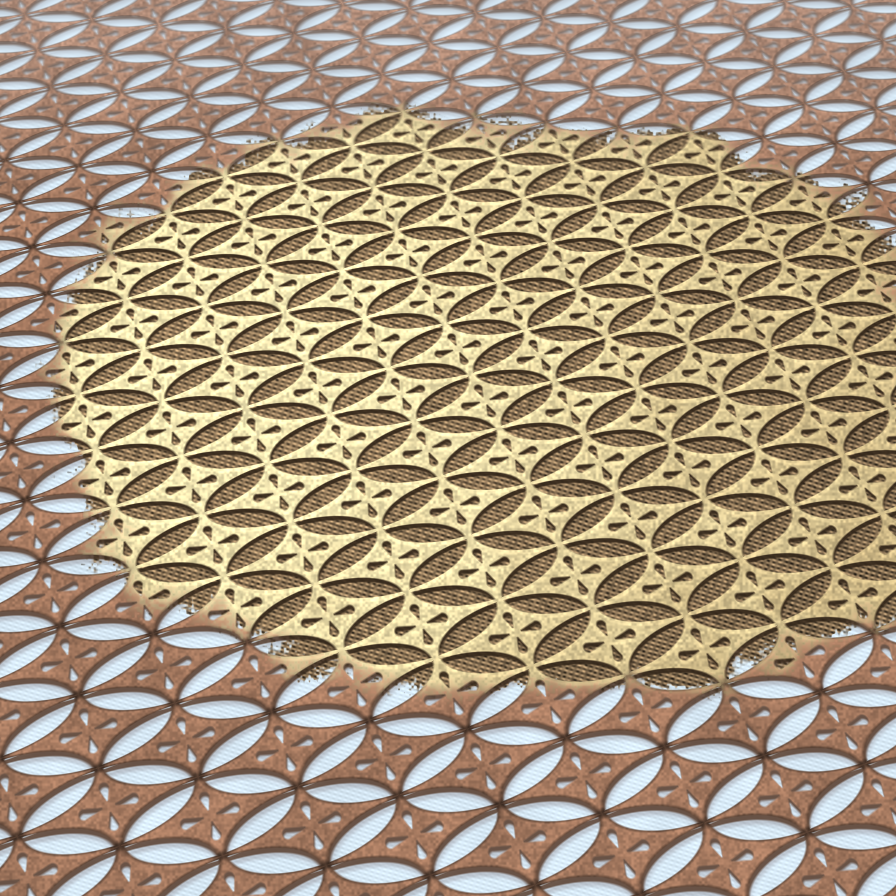
Give the GLSL for this pattern, as a WebGL 1 fragment shader.

```glsl
precision highp float;
// Cut leather lattice of petals and drops in perspective, with a gold painted patch over white cloth.
uniform vec2 u_resolution;

// Perspective lattice: origin, two steps and their foreshortening
const vec2 ORIGIN = vec2(0.492, 0.4674);
const vec2 STEP_I = vec2(0.0961, -0.0091);
const vec2 STEP_J = vec2(-0.0793, -0.0686);
const vec2 TILT = vec2(-0.0025, -0.0260);

// Gold patch and cut depth
const vec2 PATCH_CENTER = vec2(0.568, 0.545);
const vec2 PATCH_HALF = vec2(0.488, 0.320);
const float PATCH_LEAN = 0.12;
const vec2 WALL = vec2(-0.0012, 0.0046);
const float RIBBON = 0.034;
const float THREAD = 0.0052;

const vec3 GOLD_LIGHT = vec3(0.97, 0.92, 0.71);
const vec3 GOLD_DULL = vec3(0.76, 0.67, 0.48);
const vec3 GOLD_FLOOR = vec3(0.47, 0.39, 0.29);
const vec3 LEATHER = vec3(0.64, 0.47, 0.37);
const vec3 LEATHER_FAR = vec3(0.67, 0.52, 0.44);
const vec3 CLOTH = vec3(0.85, 0.92, 0.97);
const vec3 CLOTH_SHADE = vec3(0.62, 0.62, 0.65);
const vec3 DARK = vec3(0.20, 0.15, 0.10);

float hash(vec2 p) {
  return fract(sin(dot(p, vec2(127.1, 311.7))) * 43758.5453);
}

float noise(vec2 p) {
  vec2 i = floor(p), f = fract(p);
  f = f * f * (3.0 - 2.0 * f);
  return mix(mix(hash(i), hash(i + vec2(1.0, 0.0)), f.x),
             mix(hash(i + vec2(0.0, 1.0)), hash(i + 1.0), f.x), f.y);
}

float fbm(vec2 p) {
  float sum = 0.0, amp = 0.5;
  for (int k = 0; k < 4; k++) {
    sum += amp * noise(p);
    p = p * 2.03 + 7.1;
    amp *= 0.5;
  }
  return sum;
}

// Canvas point to lattice coordinates, by inverting the perspective
vec2 toLattice(vec2 p) {
  vec2 a = STEP_I - TILT.x * p, b = STEP_J - TILT.y * p, r = p - ORIGIN;
  return vec2(r.x * b.y - r.y * b.x, a.x * r.y - a.y * r.x) / (a.x * b.y - a.y * b.x);
}

// Petals: overlaps of circles centred in the cells
float petals(vec2 g) {
  vec2 q = abs(fract(g) - 0.5);
  float alongI = length(vec2(q.x, 1.0 - q.y));
  float alongJ = length(vec2(1.0 - q.x, q.y));
  return min(alongI, alongJ) - 0.7071 + RIBBON;
}

// Teardrop along x, round at its outer end
float drop(vec2 p, float inner, float outer) {
  float t = clamp((p.x - inner) / (outer - inner), 0.0, 1.0);
  return length(p - vec2(mix(inner, outer, t), 0.0)) - mix(0.025, 0.135, t);
}

// Four drops about each cell centre, along its diagonals
float drops(vec2 g) {
  vec2 q = fract(g) - 0.5;
  vec2 c = abs(vec2((q.x - q.y) * 2.4, q.x + q.y));
  return 0.4 * min(drop(c, 0.2, 0.66), drop(c.yx, 0.17, 0.47));
}

float cutAt(vec2 p, float soft) {
  vec2 g = toLattice(p);
  return smoothstep(soft, -soft, min(petals(g), drops(g)));
}

void main() {
  vec2 p = gl_FragCoord.xy / u_resolution;
  vec2 g = toLattice(p);
  float depth = 1.0 + dot(TILT, g);
  float farBlur = smoothstep(0.72, 1.0, p.y);
  float soft = (0.8 / u_resolution.y + 0.0004 + 0.0014 * farBlur) * depth / 0.075;

  // Surface grain and patch mask
  float grain = noise(p * 330.0) - 0.5;
  float mottle = fbm(p * 24.0) - 0.47;
  vec2 fromCenter = p - PATCH_CENTER;
  fromCenter.x += PATCH_LEAN * fromCenter.y;
  vec2 e = abs(fromCenter) / PATCH_HALF;
  float edge = pow(e.x, 2.5) + pow(e.y, 2.5) - 0.97;
  edge += 0.45 * mottle + 0.25 * (noise(p * 9.0 + 3.0) - 0.5) + 0.12 * grain;
  float gold = smoothstep(0.16, -0.1, edge);

  // Leather face
  vec2 fromLight = p - vec2(0.28, 0.58);
  float sheen = exp(-4.5 * dot(fromLight, fromLight));
  vec3 paint = mix(GOLD_DULL, GOLD_LIGHT, clamp(0.15 + 0.9 * sheen + 0.5 * mottle, 0.0, 1.0));
  paint *= 1.0 + 0.3 * grain;
  vec3 hide = mix(LEATHER, LEATHER_FAR, farBlur) * (1.0 + 0.25 * grain + 0.3 * mottle);
  float petal = petals(g);
  float node = length(fract(g + 0.5) - 0.5);
  hide *= 1.0 - 0.38 * smoothstep(0.045, 0.0, petal) * (1.0 - 0.4 * farBlur);
  hide *= 1.0 - 0.45 * smoothstep(0.12, 0.02, node) * (1.0 - farBlur);
  vec3 face = mix(hide, paint, gold);

  // Cut walls in shade under the upper edge, light on the lower lip
  vec2 wall = WALL / depth;
  float cut = cutAt(p, soft);
  float upper = cutAt(p + wall, soft * 1.3);
  float lip = (1.0 - cut) * upper;
  face *= 1.0 + lip * mix(0.05, 0.10, gold);

  // Woven floor
  float weave = sin(6.2832 * (p.y + 0.32 * p.x + 0.002 * mottle) / THREAD);
  weave *= 0.65 + 0.35 * sin(6.2832 * (p.x - 0.3 * p.y) / (THREAD * 1.3));
  weave *= 1.0 - farBlur;
  vec3 paintedFloor = GOLD_FLOOR * (1.0 + 0.5 * weave + 0.6 * grain + 0.2 * sheen);
  vec3 cloth = CLOTH * (1.0 + 0.06 * weave + 0.1 * mottle);
  float innerShade = 1.0 - cutAt(p + 2.0 * wall, soft * 3.0);
  cloth = mix(cloth, CLOTH_SHADE, 0.5 * innerShade);
  vec3 ground = mix(cloth, paintedFloor, smoothstep(0.2, 0.75, gold));
  vec3 wallColor = mix(LEATHER * 0.58, DARK, gold);
  ground = mix(ground, wallColor, (1.0 - upper) * mix(0.9, 0.7, farBlur));

  vec3 color = mix(face, ground, cut);
  color = mix(color, CLOTH, 0.04 * farBlur);
  gl_FragColor = vec4(clamp(color, 0.0, 1.0), 1.0);
}
```
